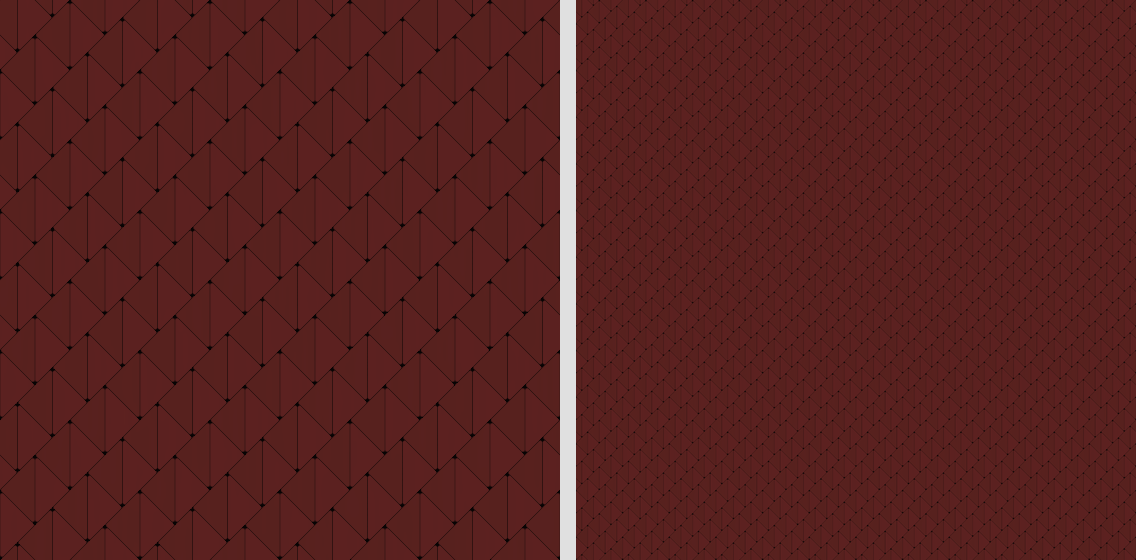
Left, the tile; right, the same tile 3 across and 3 down.
Reproduce this pattern procedurally as a three.js fragment shader.

```glsl
// Dark red square shingles standing on their corners, laid in diagonal rows with a half-step offset.
// Each square is split by a vertical joint into two rounded triangles, with dark gaps where corners meet.
// The triangles come from a distance function; a hash per square adds faint tone and vertical grain.
varying vec2 vUv;

float hash(vec2 p) {
  vec3 q = fract(p.xyx * vec3(0.1031, 0.1030, 0.0973));
  q += dot(q, q.yzx + 33.33);
  return fract((q.x + q.y) * q.z);
}

float valueNoise(vec2 p) {
  vec2 i = floor(p), f = fract(p);
  f = f * f * (3.0 - 2.0 * f);
  return mix(mix(hash(i), hash(i + vec2(1.0, 0.0)), f.x),
             mix(hash(i + vec2(0.0, 1.0)), hash(i + 1.0), f.x), f.y);
}

float segmentDistance(vec2 p, vec2 a, vec2 b) {
  vec2 ap = p - a, ab = b - a;
  return length(ap - ab * clamp(dot(ap, ab) / dot(ab, ab), 0.0, 1.0));
}

// Signed distance to a right triangle with equal legs on the axes and rounded corners.
float roundedTriangle(vec2 p, float leg, float radius) {
  float reach = leg - radius * 2.41421;
  vec2 a = vec2(radius), b = vec2(reach, radius), c = vec2(radius, reach);
  float d = min(segmentDistance(p, a, b), min(segmentDistance(p, b, c), segmentDistance(p, c, a)));
  bool inside = min(p.x, p.y) > radius && p.x + p.y < reach + radius;
  return (inside ? -d : d) - radius;
}

void main() {
  // Diagonal rows: s steps across them, t runs along them
  vec2 grid = vUv * 8.0;
  float s = grid.x - grid.y;
  float row = floor(s);
  float t = grid.x + grid.y + 0.5 * row + 0.5;
  float column = floor(t);
  vec2 cell = vec2(s - row, t - column);
  vec2 id = mod(vec2(row + 1.0 + 2.0 * column, 2.0 * column - 3.0 * row - 1.0), 32.0);

  // Fold the right half onto the left one
  float right = step(1.0, cell.x + cell.y);
  vec2 corner = mix(cell, 1.0 - cell, right);
  float side = 0.125 * 0.70711;
  float d = roundedTriangle(corner * side, side, 0.0039);

  // Two close tones, with slight variation and vertical grain
  vec3 color = mix(vec3(0.343, 0.129, 0.119), vec3(0.359, 0.130, 0.125), right);
  vec2 local = vec2(cell.x + cell.y, cell.y - cell.x);
  float grain = valueNoise(local * vec2(7.0, 1.0) + id * 7.0 + 20.0);
  color *= 1.0 + 0.016 * (grain - 0.5) + 0.006 * (hash(id + 5.0) - 0.5);

  // Darkened rim, then a brown seam that deepens to black in the corner gaps
  color *= mix(0.62, 1.0, smoothstep(0.0, 0.0016, -d));
  vec3 gap = mix(vec3(0.17, 0.065, 0.06), vec3(0.03, 0.015, 0.015), smoothstep(0.0, 0.0008, d));
  float pixel = max(fwidth(vUv.x), 0.00001);
  float cover = clamp(0.5 - d / pixel, 0.0, 1.0);
  gl_FragColor = vec4(mix(gap, color, cover), 1.0);
}
```
